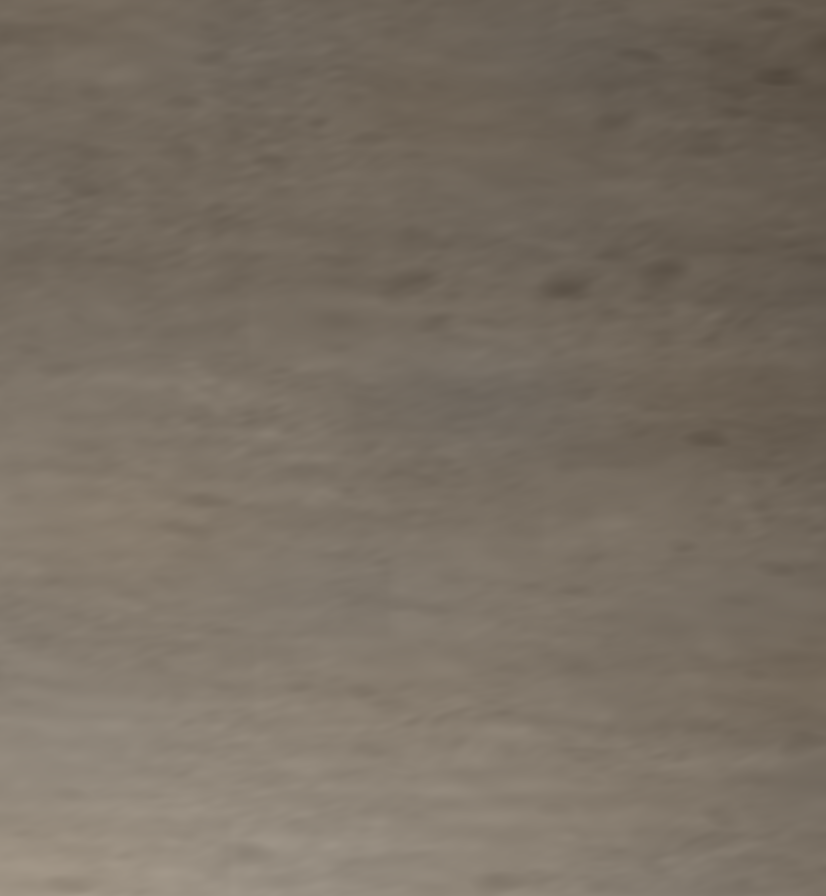
Reproduce this texture procedurally as a WebGL 1 fragment shader.

```glsl
precision highp float;

uniform vec2 u_resolution;

// Colours at both ends of the tone scale
const vec3 DARK_TAUPE = vec3(0.370, 0.332, 0.288);
const vec3 PALE_TAUPE = vec3(0.600, 0.560, 0.508);
const vec3 WARM_TINT = vec3(0.005, 0.000, -0.006);

// Tone at the corners: 0 is dark, 1 is pale
const float TOP_LEFT = 0.30;
const float TOP_RIGHT = 0.02;
const float BOTTOM_LEFT = 1.14;
const float BOTTOM_RIGHT = 0.50;
const float FALL_DOWN = 1.6;
const float FALL_RIGHT = 1.6;

// Boards
const float GRAIN_TILT = 0.025;
const float BOARD_HEIGHT = 0.098;
const float BOARD_LENGTH = 0.72;
const float BOARD_CONTRAST = 0.045;
const float EDGE_SOFTNESS = 0.010;
const float LINE_WIDTH = 0.006;
const float LINE_STRENGTH = 0.085;

// Grain
const float CLOUD_STRENGTH = 0.060;
const float STREAK_STRENGTH = 0.060;
const float FLECK_STRENGTH = 0.065;
const float FIBRE_STRENGTH = 0.062;
const float KNOT_STRENGTH = 0.220;
const float RIPPLE_STRENGTH = 0.036;

float hash(vec2 p) {
  return fract(sin(dot(p, vec2(127.1, 311.7))) * 43758.5453);
}

// Cellular noise: soft light and dark blobs, one per jittered cell
float blobs(vec2 p) {
  vec2 cell = floor(p);
  float sum = 0.0;
  for (int j = -1; j <= 1; j++) {
    for (int i = -1; i <= 1; i++) {
      vec2 c = cell + vec2(float(i), float(j));
      vec2 centre = c + vec2(hash(c), hash(c + 37.2));
      vec2 d = p - centre;
      float k = max(0.0, 1.0 - dot(d, d));
      sum += (hash(c + 71.9) * 2.0 - 1.0) * k * k * k;
    }
  }
  return sum;
}

// Uneven light, palest at the lower left
float lighting(vec2 st) {
  float across = pow(st.x, FALL_RIGHT);
  float top = mix(TOP_LEFT, TOP_RIGHT, across);
  float bottom = mix(BOTTOM_LEFT, BOTTOM_RIGHT, across);
  return mix(top, bottom, pow(1.0 - st.y, FALL_DOWN));
}

// Faint boards with soft edges and a few pale joints
float boards(vec2 p) {
  float row = floor(p.y / BOARD_HEIGHT);
  float y = fract(p.y / BOARD_HEIGHT) * BOARD_HEIGHT;
  float shifted = p.x / BOARD_LENGTH + hash(vec2(row, 5.3));
  float x = fract(shifted) * BOARD_LENGTH;
  float toSide = min(y, BOARD_HEIGHT - y);
  float toEnd = min(x, BOARD_LENGTH - x);
  float inside = smoothstep(0.0, EDGE_SOFTNESS, toSide) * smoothstep(0.0, EDGE_SOFTNESS, toEnd);
  float tone = (hash(vec2(floor(shifted), row)) * 2.0 - 1.0) * inside;
  float joint = floor(p.y / BOARD_HEIGHT + 0.5);
  float pale = smoothstep(0.45, 1.0, hash(vec2(joint, 9.1)));
  float line = exp(-toSide * toSide / (LINE_WIDTH * LINE_WIDTH)) * pale;
  float broken = 0.65 + 0.6 * blobs(vec2(p.x * 9.0, joint * 3.0));
  return BOARD_CONTRAST * tone + LINE_STRENGTH * line * broken;
}

// Long streaks, short slanted flecks and rare dark spots
float grain(vec2 p) {
  vec2 bent = p + vec2(0.0, 0.008 * blobs(p * vec2(10.0, 16.0)));
  float tone = CLOUD_STRENGTH * blobs(p * vec2(3.0, 6.0) + 3.7);
  tone += STREAK_STRENGTH * blobs(bent * vec2(4.0, 38.0));
  tone += FLECK_STRENGTH * blobs(bent * vec2(20.0, 62.0) + 11.4);
  float slant = 0.25 + 0.5 * blobs(p * vec2(3.0, 5.0) + 41.6);
  vec2 slanted = vec2(p.x + slant * 0.02, bent.y - 0.22 * p.x);
  float patchy = 0.8 + 0.8 * blobs(p * vec2(6.0, 12.0) + 29.4);
  tone += FIBRE_STRENGTH * patchy * blobs(slanted * vec2(48.0, 120.0) + 23.8);
  float spot = max(0.0, -blobs(bent * vec2(17.0, 42.0) + 51.3) - 0.55);
  return tone - KNOT_STRENGTH * spot;
}

// Layered sines: fine ridges, stronger in the pale area
float ripples(vec2 p) {
  float bend = 0.9 * sin(p.x * 5.0 + 1.3) + 0.5 * sin(p.x * 13.0 + p.y * 21.0);
  float wave = sin(p.y * 205.0 + bend) + 0.6 * sin(p.y * 127.0 - bend);
  return wave * (0.6 + 0.8 * blobs(p * vec2(2.5, 9.0) + 8.6));
}

void main() {
  vec2 st = gl_FragCoord.xy / u_resolution;
  vec2 p = gl_FragCoord.xy / u_resolution.y;
  p.y += GRAIN_TILT * p.x;

  float light = lighting(st);
  float tone = light + boards(p) + grain(p);
  tone += RIPPLE_STRENGTH * ripples(p) * smoothstep(0.25, 0.95, light);

  vec3 colour = mix(DARK_TAUPE, PALE_TAUPE, tone);
  colour += WARM_TINT * blobs(p * vec2(4.0, 8.0) + 17.5);
  gl_FragColor = vec4(clamp(colour, 0.0, 1.0), 1.0);
}
```
